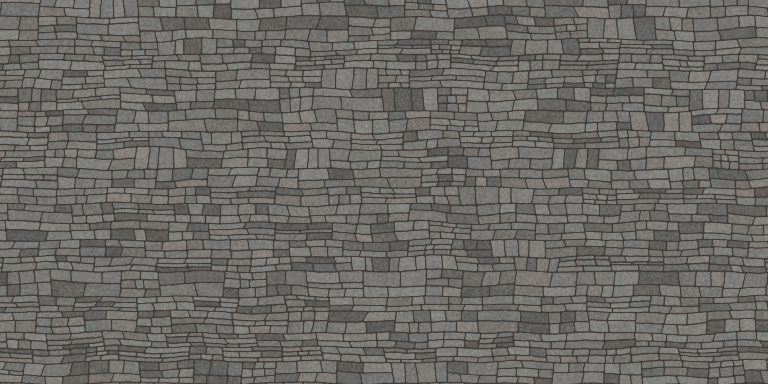
Reproduce this texture procedurally as a Shadertoy shader.

```glsl
// Dry stone wall: irregular grey blocks in uneven courses with dark joints.

float hash(vec2 p) {
    vec3 q = fract(p.xyx * vec3(0.1031, 0.1030, 0.0973));
    q += dot(q, q.yzx + 33.33);
    return fract((q.x + q.y) * q.z);
}

vec2 gradient(vec2 cell) {
    float angle = 6.2832 * hash(cell);
    return vec2(cos(angle), sin(angle));
}

float gradientNoise(vec2 p) {
    vec2 i = floor(p), f = p - i;
    vec2 s = f * f * f * (f * (f * 6.0 - 15.0) + 10.0);
    vec2 e = vec2(1.0, 0.0);
    float low = mix(dot(gradient(i), f), dot(gradient(i + e.xy), f - e.xy), s.x);
    float high = mix(dot(gradient(i + e.yx), f - e.yx), dot(gradient(i + 1.0), f - 1.0), s.x);
    return mix(low, high, s.y);
}

// Jittered, tilted divider i; the outer ones (0 and count) stay fixed.
float divider(float i, float count, float seed, float across, float tilt) {
    if (i == 0.0 || i == count) return i;
    float shift = 0.5 * (hash(vec2(i, seed)) - 0.5);
    return i + shift + tilt * (hash(vec2(seed + 5.7, i)) - 0.5) * (across - 0.5);
}

// Interval around t: lower edge, upper edge, index.
vec3 interval(float t, float count, float seed, float across, float tilt) {
    float i = floor(t);
    if (t < divider(i, count, seed, across, tilt)) i -= 1.0;
    else if (t > divider(i + 1.0, count, seed, across, tilt)) i += 1.0;
    return vec3(divider(i, count, seed, across, tilt),
                divider(i + 1.0, count, seed, across, tilt), i);
}

float within(float t, vec3 span) {
    return (t - span.x) / (span.y - span.x);
}

float edgeDistance(float t, vec3 span) {
    return min(t - span.x, span.y - t);
}

void mainImage(out vec4 fragColor, in vec2 fragCoord) {
    vec2 p = fragCoord / iResolution.y;
    float pixel = 1.0 / iResolution.y;

    // Uneven bedding and hand-cut edges
    vec2 q = p + 0.0016 * vec2(gradientNoise(p * 47.0), gradientNoise(p * 43.0 + 31.0));
    q.y += 0.013 * gradientNoise(p * vec2(6.0, 11.0) + 3.7);

    // Bands, cut into groups of stones
    float y = q.y * 21.0;
    vec3 band = interval(y, -9.0, 3.1, 0.5, 0.0);
    float v = within(y, band);
    float x = q.x * 7.5 + 20.0 + 9.0 * hash(vec2(band.z, 8.3));
    vec3 group = interval(x, -9.0, band.z + 41.0, v, 0.14);
    float u = within(x, group);
    float seed = 90.0 * hash(vec2(group.z, band.z + 17.0));

    // Each group holds one to three courses
    float pick = hash(vec2(seed, 2.9));
    float courses = pick < 0.07 ? 1.0 : pick < 0.7 ? 2.0 : 3.0;
    float courseY = v * courses;
    vec3 course = interval(courseY, courses, seed + 3.0, u, 0.3);
    float courseSeed = seed + 7.3 * course.z + 11.0;

    // Each course holds two to four stones
    float stones = 2.0 + floor(hash(vec2(courseSeed, 6.1)) * 1.9);
    if (courses == 1.0) stones = 4.0;
    float stoneX = u * stones;
    vec3 stone = interval(stoneX, stones, courseSeed, within(courseY, course), 0.28);

    // Distance to the joint, with rounded corners
    vec2 inset = vec2(
        edgeDistance(stoneX, stone) * (group.y - group.x) / (7.5 * stones),
        edgeDistance(courseY, course) * (band.y - band.x) / (21.0 * courses));
    float d = 0.005 - length(max(0.005 - inset, 0.0));
    float face = smoothstep(0.0015 - 0.5 * pixel, 0.0015 + 0.5 * pixel, d);

    // Stone tone, a few darker and browner blocks
    float id = hash(vec2(stone.z + 2.0, courseSeed + 23.0));
    float kind = hash(vec2(courseSeed + 37.0, stone.z + 5.0));
    float tone = mix(0.445, 0.515, id);
    if (kind > 0.82) tone = mix(0.36, 0.42, id);
    vec3 warmth = mix(vec3(1.0, 0.998, 0.965), vec3(1.02, 0.98, 0.93),
                      smoothstep(0.5, 0.95, hash(vec2(id * 70.0, 4.0))));

    // Mottled, grainy surface with worn edges
    float grain = 0.05 * gradientNoise(p * 97.0) + 0.07 * gradientNoise(p * 187.0 + 9.0);
    grain += 0.03 * gradientNoise(p * 31.0 + 50.0);
    tone += grain - 0.025 * (1.0 - smoothstep(0.001, 0.005, d));

    vec3 joint = vec3(0.255, 0.24, 0.222) + 0.4 * grain;
    fragColor = vec4(mix(joint, tone * warmth, face), 1.0);
}
```
